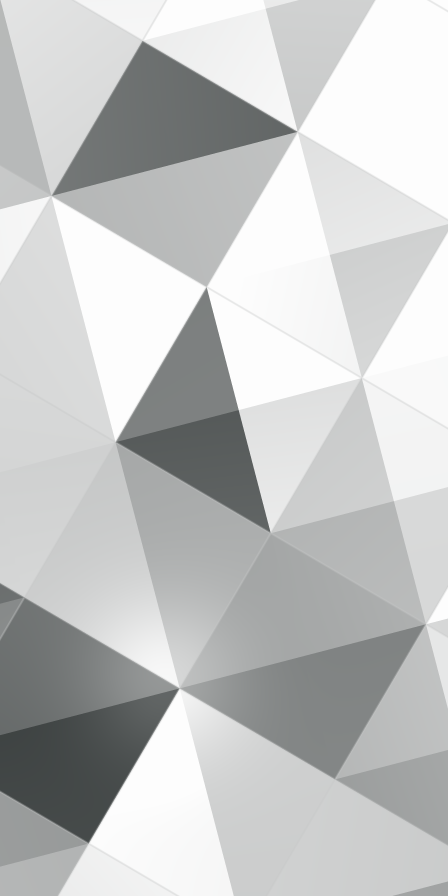
Reproduce this background procedurally as a WebGL 1 fragment shader.

```glsl
precision highp float;

uniform vec2 u_resolution;

const float CELL_SIZE = 0.2008;
const float TILT = 0.5306;
const vec2 LATTICE_ORIGIN = vec2(0.129, 0.5065);
const int SAMPLES = 4;

float hash(vec2 p) {
  return fract(sin(dot(p, vec2(127.1, 311.7))) * 43758.5453);
}

float bump(vec2 p, vec2 centre, float sharpness) {
  vec2 d = p - centre;
  return exp(-sharpness * dot(d, d));
}

// Canvas position to tilted square lattice; x runs right-down, y left-down.
vec2 toLattice(vec2 p) {
  float c = cos(TILT), s = sin(TILT);
  vec2 d = (p - LATTICE_ORIGIN) / CELL_SIZE;
  return vec2(c * d.x - s * d.y, -s * d.x - c * d.y);
}

// Mean tone of a cell: a dark diagonal band, a dark corner, a white flank.
float cellTone(vec2 cell, float band) {
  float tone = 0.87 - 0.06 * cos(1.5708 * (cell.x + cell.y));
  float onRibbon = step(abs(band - 1.0), 0.5) * step(cell.x, 1.5);
  tone -= 0.29 * onRibbon;
  tone -= 0.70 * bump(cell, vec2(-0.4, 1.2), 1.5);
  tone += 0.10 * bump(cell, vec2(0.0, -1.0), 3.0);
  tone += 0.20 * step(2.5, band) + 0.13 * step(cell.y, -2.5);
  return tone - 0.15 * max(cell.x - 1.0, 0.0);
}

// Tone steps across the steep (x) and the flat (y) diagonal of a cell.
vec2 facetContrast(vec2 cell, float band, float isOdd) {
  float steepSign = 2.0 * step(0.5, cell.x * (band - 1.0)) - 1.0;
  vec2 evenStep = vec2(0.14 * steepSign, -0.05 * band);
  float flatScale = cell.x < -0.5 ? cell.y : 1.0;
  vec2 oddStep = vec2(0.53 * bump(cell, vec2(0.0, -1.0), 3.0), -0.16 * flatScale);
  return mix(evenStep, oddStep, isOdd);
}

float facetTone(vec2 q) {
  vec2 cell = floor(q);
  vec2 local = q - cell;
  float band = cell.x - cell.y;
  float isOdd = mod(band, 2.0);

  // Which side of each diagonal: x is right, y is lower.
  vec2 side = vec2(step(local.y, local.x), step(1.0, local.x + local.y));
  float tone = cellTone(cell, band);
  tone += dot(facetContrast(cell, band, isOdd), side - 0.5);

  // Slight variation and a soft ramp on each facet.
  vec2 key = cell + 0.37 * mix(side.x, side.y, isOdd);
  vec2 slope = vec2(hash(key + 7.3), hash(key + 19.1)) - 0.5;
  tone += 0.04 * (hash(key) - 0.5) + 0.10 * dot(slope, local - 0.5);
  tone += 0.15 * bump(q, vec2(0.9, 1.0), 5.0);
  return clamp(tone, 0.26, 0.992);
}

// Hairline along the cell borders.
float seam(vec2 q) {
  vec2 d = 0.5 - abs(fract(q) - 0.5);
  return 1.0 - smoothstep(0.002, 0.008, min(d.x, d.y));
}

vec3 shade(vec2 p) {
  vec2 q = toLattice(p);
  float tone = mix(facetTone(q), 0.78, 0.4 * seam(q));
  return tone + (1.0 - tone) * vec3(-0.018, 0.007, 0.005);
}

void main() {
  // Supersampling smooths the facet edges.
  vec3 sum = vec3(0.0);
  for (int y = 0; y < SAMPLES; y++) {
    for (int x = 0; x < SAMPLES; x++) {
      vec2 offset = (vec2(float(x), float(y)) + 0.5) / float(SAMPLES) - 0.5;
      sum += shade((gl_FragCoord.xy + offset) / u_resolution.y);
    }
  }
  gl_FragColor = vec4(sum / float(SAMPLES * SAMPLES), 1.0);
}
```
